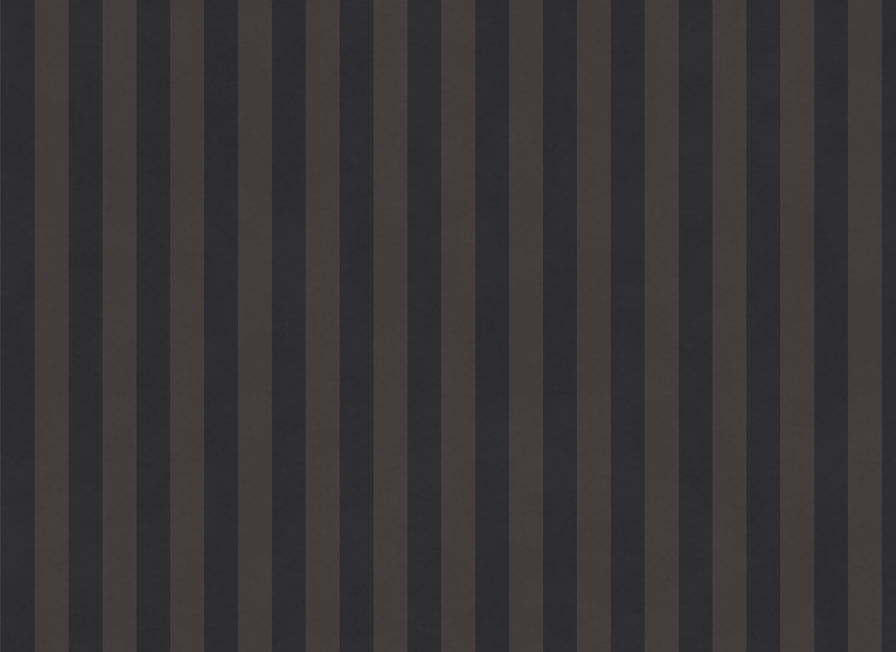
Reproduce this pattern procedurally as a WebGL 1 fragment shader.

```glsl
precision highp float;
// Dark charcoal and warm brown vertical stripes on faintly grained paper.
uniform vec2 u_resolution;

float hash(vec2 p) {
  return fract(sin(dot(p, vec2(127.1, 311.7))) * 43758.5453);
}

float valueNoise(vec2 p) {
  vec2 cell = floor(p);
  vec2 f = fract(p);
  f = f * f * (3.0 - 2.0 * f);
  float low = mix(hash(cell), hash(cell + vec2(1.0, 0.0)), f.x);
  float high = mix(hash(cell + vec2(0.0, 1.0)), hash(cell + vec2(1.0, 1.0)), f.x);
  return mix(low, high, f.y);
}

void main() {
  // Canvas widths on both axes, then stripe periods across
  vec2 uv = gl_FragCoord.xy / u_resolution.x;
  float repeats = 13.22;
  float pixel = repeats / u_resolution.x;

  // Signed distance to the stripe edge, positive inside the brown band
  float phase = fract(uv.x * repeats - 0.512);
  float edge = 0.25 - abs(phase - 0.25);
  edge = phase > 0.75 ? phase - 1.0 : edge;
  float band = smoothstep(-0.7 * pixel, 0.7 * pixel, edge);
  vec3 color = mix(vec3(0.181, 0.180, 0.192), vec3(0.263, 0.240, 0.237), band);

  // Thin pale seam just inside each brown edge
  float seam = 1.0 - smoothstep(0.0, 0.022 + pixel, abs(edge - 0.02));
  color += vec3(0.002, 0.006, 0.006) * seam * band;

  // Paper grain: fine specks and short fibres
  float grain = 0.009 * (valueNoise(uv * 400.0) - 0.5);
  grain += 0.006 * (valueNoise(uv * vec2(150.0, 200.0) + 17.0) - 0.5);

  // Broad mottling from uneven ink
  grain += 0.009 * (valueNoise(uv * 30.0 + 41.0) - 0.5);
  grain += 0.009 * (valueNoise(uv * 9.0 + 73.0) - 0.5);
  gl_FragColor = vec4(color + grain, 1.0);
}
```
